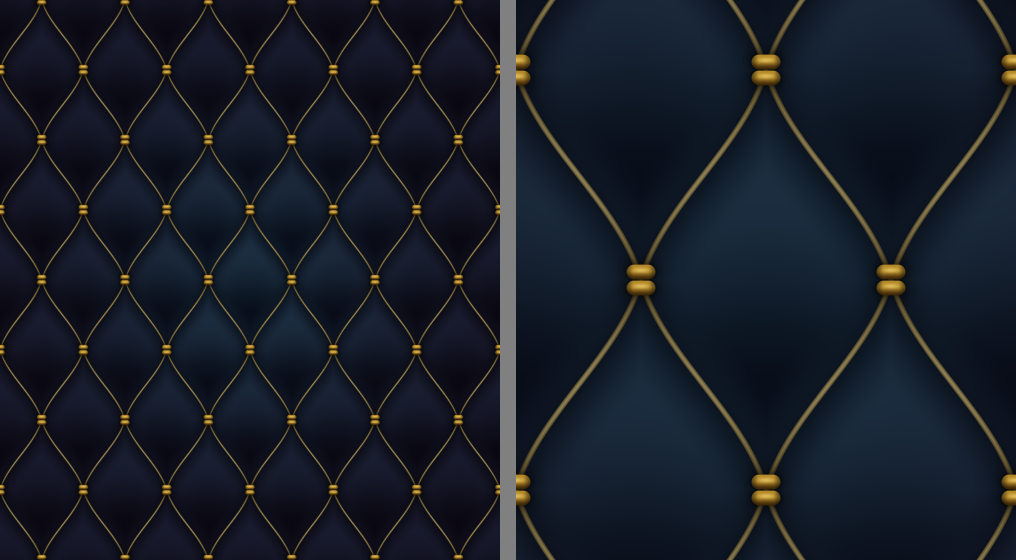
Left: the whole. Right: its middle third, enlarged.
Write a WebGL 2 fragment shader that draws this pattern.

```glsl
#version 300 es
precision highp float;
// Dark quilted upholstery: ogee pads bounded by thin gold wires, tied by double beads.
// Each repeat holds two staggered pads; one curve gives their half width, and its
// distance drives both wire and padding. A periodic glow lights the middle.

#define REPEATS vec2(6.0, 4.0)
#define CURVE 0.52          // 0 = straight diamonds, 1 = pure cosine
#define WIRE_RADIUS 0.00165 // lengths are fractions of canvas height
#define BEAD_HALF 0.0086
#define BEAD_RADIUS 0.0044
#define RIM 0.031           // width of the padded slope
#define VARIATION 0.08      // brightness change from pad to pad

uniform vec2 u_resolution;
out vec4 fragColor;

const float PI = 3.14159265;
const vec3 SHADE_EDGE = vec3(0.036, 0.026, 0.062);
const vec3 SHADE_MID = vec3(0.028, 0.055, 0.100);
const vec3 LIT_EDGE = vec3(0.092, 0.102, 0.175);
const vec3 LIT_MID = vec3(0.105, 0.178, 0.248);
const vec3 WIRE_DARK = vec3(0.27, 0.22, 0.10);
const vec3 WIRE_LIGHT = vec3(0.57, 0.51, 0.33);
const vec3 BEAD_DARK = vec3(0.24, 0.15, 0.03);
const vec3 BEAD_GOLD = vec3(0.70, 0.53, 0.15);
const vec3 BEAD_SHINE = vec3(0.96, 0.84, 0.46);

float hash(vec2 p) {
  vec3 q = fract(vec3(p.xyx) * 0.1031);
  q += dot(q, q.yzx + 33.33);
  return fract((q.x + q.y) * q.z);
}

vec2 centred(vec2 p) { return fract(p) - 0.5; }

// Half width of the pad at height y in its repeat (x), and its slope (y).
vec2 padOutline(float y) {
  float s = y - 0.5;
  float straight = 0.5 - abs(s);
  float wave = 0.25 + 0.25 * cos(2.0 * PI * s);
  float slope = mix(-sign(s), -0.5 * PI * sin(2.0 * PI * s), CURVE);
  return vec2(mix(straight, wave, CURVE), slope);
}

float coverage(float d, float pixel) {
  return 1.0 - smoothstep(-0.7 * pixel, 0.7 * pixel, d);
}

// Horizontal capsule centred on the origin.
float capsule(vec2 p) {
  p.x = max(abs(p.x) - (BEAD_HALF - BEAD_RADIUS), 0.0);
  return length(p) - BEAD_RADIUS;
}

void main() {
  vec2 uv = gl_FragCoord.xy / u_resolution;
  float pixel = 1.0 / u_resolution.y;
  vec2 cell = vec2(u_resolution.x / u_resolution.y, 1.0) / REPEATS;
  vec2 p = uv * REPEATS;
  vec2 f = fract(p);

  // Signed distance to the wire, negative inside the middle pad.
  vec2 outline = padOutline(f.y);
  float slope = outline.y * cell.x / cell.y;
  float edge = (abs(f.x - 0.5) - outline.x) * cell.x / sqrt(1.0 + slope * slope);
  float wireDist = abs(edge);

  // Pad coordinates and a wrapped number for each pad.
  bool middle = edge < 0.0;
  vec2 stagger = middle ? vec2(0.0) : vec2(0.5);
  vec2 local = centred(p + stagger);
  vec2 id = mod(floor(p + stagger), REPEATS) + (middle ? 0.0 : 17.0);

  // Padding: lit upper dome, deep lower hollow, softer rim.
  vec2 wave = sin(PI * uv);
  float glow = wave.x * wave.x * wave.y * wave.y;
  float dome = smoothstep(-0.29, 0.23, local.y + 0.5 * local.x * local.x);
  float light = mix(0.36, dome, smoothstep(0.0, RIM, wireDist));
  light *= 1.0 + VARIATION * (hash(id) - 0.5);
  vec3 shade = mix(SHADE_EDGE, SHADE_MID, glow);
  vec3 lit = mix(LIT_EDGE, LIT_MID, glow);
  vec3 colour = mix(shade, lit, light);
  colour *= 1.0 - 0.35 * exp(-wireDist / 0.0035);

  // Wire: bright between the beads, dimmer at the ties.
  float span = abs(sin(2.0 * PI * f.y));
  float round = 1.0 - 0.4 * smoothstep(0.0, WIRE_RADIUS, wireDist);
  vec3 wire = mix(WIRE_DARK, WIRE_LIGHT, 0.2 + 0.8 * span) * round;
  colour = mix(colour, wire, coverage(wireDist - WIRE_RADIUS, pixel));

  // Beads: a stacked pair at the nearest node.
  vec2 nodeA = centred(p + vec2(0.0, 0.5)) * cell;
  vec2 nodeB = centred(p + vec2(0.5, 0.0)) * cell;
  vec2 node = dot(nodeA, nodeA) < dot(nodeB, nodeB) ? nodeA : nodeB;
  vec2 bead = vec2(node.x, abs(node.y) - BEAD_RADIUS * 1.08);
  float beadDist = capsule(bead);
  colour *= 1.0 - 0.5 * exp(-max(beadDist, 0.0) / 0.003);
  float height = (node.y - sign(node.y) * BEAD_RADIUS * 1.08) / BEAD_RADIUS;
  vec3 gold = mix(BEAD_DARK, BEAD_GOLD, smoothstep(-1.0, 0.25, height));
  float shine = exp(-pow((height - 0.25) / 0.35, 2.0) - pow(node.x / 0.005, 2.0));
  gold = mix(gold, BEAD_SHINE, 0.65 * shine);
  gold *= 1.0 - 0.45 * smoothstep(0.45, 1.0, abs(node.x) / BEAD_HALF);
  colour = mix(colour, gold, coverage(beadDist, pixel));

  fragColor = vec4(colour, 1.0);
}
```
